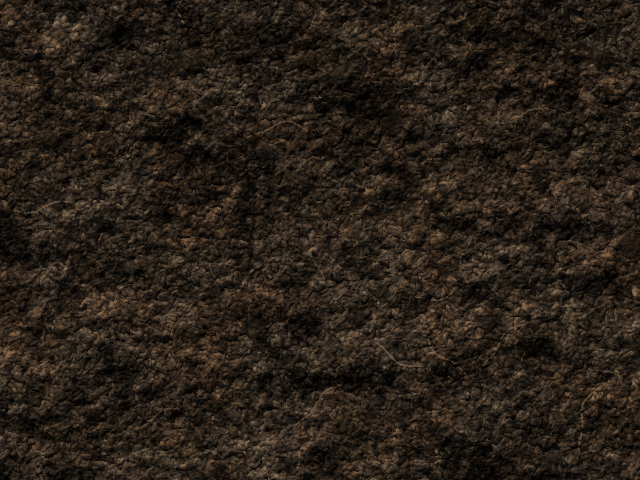
A WebGL 2 fragment shader for this texture:

```glsl
#version 300 es
precision highp float; precision highp int;
// Dark crumbly garden soil with grains, clods, thin root fibres and pale flecks.
uniform vec2 u_resolution;
out vec4 fragColor;

// Lengths are fractions of the canvas height, frequencies are cells per height.
const vec2 LIGHT = vec2(-0.35, 0.937);
const float FINE_GRAIN_FREQ = 115.0;
const float GRAIN_FREQ = 48.0;
const float CLOD_FREQ = 9.0;
const float CRUMB_FREQ = 25.0;
const float FIBRE_FREQ = 24.0;
const float ROOT_FREQ = 7.0;
const float FLECK_FREQ = 22.0;
const float FIBRE_VALUE = 0.34;
const float ROOT_VALUE = 0.50;
const float FLECK_VALUE = 0.54;
const vec3 TONE_CURVE = vec3(0.145, 0.085, 0.013);
const vec3 RUSSET = vec3(1.0, 0.75, 0.53);
const vec3 UMBER = vec3(1.0, 0.83, 0.65);

vec3 hash3(vec2 cell, float seed) {
  uvec3 v = uvec3(ivec3(vec3(cell, seed))) * 1664525u + 1013904223u;
  v.x += v.y * v.z; v.y += v.z * v.x; v.z += v.x * v.y;
  v ^= v >> 16u;
  v.x += v.y * v.z; v.y += v.z * v.x; v.z += v.x * v.y;
  return vec3(v) / 4294967295.0;
}
float noise(vec2 p, float seed) {
  vec2 i = floor(p), f = fract(p);
  f = f * f * (3.0 - 2.0 * f);
  float low = mix(hash3(i, seed).x, hash3(i + vec2(1, 0), seed).x, f.x);
  float high = mix(hash3(i + vec2(0, 1), seed).x, hash3(i + 1.0, seed).x, f.x);
  return mix(low, high, f.y);
}
// Coordinates of d in a frame turned by the given angle.
vec2 turn(vec2 d, float angle) {
  vec2 axis = vec2(cos(angle), sin(angle));
  return vec2(dot(d, axis), dot(d, vec2(-axis.y, axis.x)));
}
// Directional shading of bumpy ground, summed over several sizes.
float relief(vec2 p) {
  float sum = 0.0, freq = 9.0, weight = 1.1;
  for (int i = 0; i < 5; i++, freq *= 2.15) {
    float angle = float(i) * 0.5;
    vec2 q = turn(p, angle) * freq, lit = q + turn(LIGHT, angle) * 0.5;
    sum += weight * (noise(q, float(i)) - noise(lit, float(i)));
    weight = min(weight * 1.3, 1.9);
  }
  return sum;
}
// Packed domes with random tint, a lit side and dark gaps between them.
float grains(vec2 p, float freq, float seed) {
  vec2 q = p * freq, nearest = vec2(0);
  float best = 9.0, tint = 0.0;
  for (int k = 0; k < 9; k++) {
    vec2 cell = floor(q) + vec2(k % 3, k / 3) - 1.0;
    vec3 r = hash3(cell, seed);
    vec2 d = q - cell - r.xy;
    float dist = length(turn(d, r.z * 6.283) * vec2(0.7, 1.2));
    if (dist < best) { best = dist; nearest = d; tint = fract(r.z * 17.0); }
  }
  return 1.2 * (tint - 0.5) + 1.6 * dot(nearest, LIGHT) - 2.0 * (best - 0.42);
}
// Lays scattered smooth lumps and their shadows over the tone.
float addClods(float tone, vec2 p, float freq, float seed, float presence) {
  vec2 q = p * freq;
  float edge = 0.02 + freq / u_resolution.y, wobble = 0.12 * (noise(q * 7.0, seed + 2.0) - 0.5);
  for (int k = 0; k < 9; k++) {
    vec2 cell = floor(q) + vec2(k % 3, k / 3) - 1.0;
    vec3 r = hash3(cell, seed), s = hash3(cell, seed + 1.0);
    if (r.z > presence) continue;
    vec2 d = q - cell - r.xy, stretch = vec2(0.8, mix(0.9, 1.6, s.z));
    float radius = mix(0.09, 0.21, s.x * s.x) + wobble, angle = s.y * 6.283;
    float body = 1.0 - smoothstep(-edge, edge, length(turn(d, angle) * stretch) - radius);
    float shadowDist = length(turn(d + LIGHT * 0.09, angle) * stretch) - radius;
    tone -= 1.3 * (1.0 - smoothstep(-0.06, 0.06, shadowDist)) * (1.0 - body);
    tone = mix(tone, 0.55 * tone + 1.8 * dot(d, LIGHT) + 0.8 * (s.z - 0.4), body);
  }
  return tone;
}
// Coverage of curved strands; reach is the longest half length in cells.
float strands(vec2 p, float freq, float seed, float presence, float width, float reach) {
  vec2 q = p * freq;
  float pixel = freq / u_resolution.y, w = width * freq, cover = 0.0;
  for (int k = 0; k < 9; k++) {
    vec2 cell = floor(q) + vec2(k % 3, k / 3) - 1.0;
    vec3 r = hash3(cell, seed), s = hash3(cell, seed + 1.0);
    if (r.z > presence) continue;
    vec2 d = turn(q - cell - r.xy, (s.x - 0.5) * 2.7);
    float offset = abs(d.y - (s.y - 0.5) * 1.6 * d.x * d.x - 0.04 * sin(d.x * 9.0));
    float side = 1.0 - smoothstep(max(w - pixel, 0.0), w + pixel, offset);
    float ends = 1.0 - smoothstep(0.7, 1.0, abs(d.x) / (reach * mix(0.27, 1.0, s.z)));
    cover = max(cover, side * ends * mix(0.4, 1.0, fract(s.z * 13.0)));
  }
  return cover;
}
void main() {
  vec2 p = gl_FragCoord.xy / u_resolution.y;
  vec2 ground = p + 0.008 * (vec2(noise(p * 60.0, 20.0), noise(p * 60.0, 21.0)) - 0.5);
  // Ground tone, centred on zero with a spread near one
  float tone = relief(ground) + 1.1 * (noise(p * 3.5, 22.0) - 0.5);
  tone += 0.75 * grains(ground, FINE_GRAIN_FREQ, 30.0) + 0.6 * grains(ground, GRAIN_FREQ, 31.0);
  float pit = noise(ground * vec2(8.0, 15.0), 23.0) * 0.7 + noise(ground * 31.0, 24.0) * 0.3;
  tone -= 1.3 * smoothstep(0.60, 0.82, pit);
  tone = addClods(tone, p, CRUMB_FREQ, 40.0, 0.30);
  tone = clamp(addClods(tone, p, CLOD_FREQ, 44.0, 0.40), -3.0, 3.0);
  float value = TONE_CURVE.x + tone * (TONE_CURVE.y + tone * TONE_CURVE.z);
  // Organic bits, dimmed where the ground lies in shade
  float exposure = smoothstep(-2.0, 0.5, tone);
  value = mix(value, FIBRE_VALUE, 0.65 * exposure * strands(ground, FIBRE_FREQ, 50.0, 0.5, 0.0011, 0.75));
  value = mix(value, ROOT_VALUE, 0.75 * exposure * strands(p, ROOT_FREQ, 54.0, 0.35, 0.0013, 0.75));
  value = mix(value, FLECK_VALUE, 0.8 * exposure * strands(ground, FLECK_FREQ, 60.0, 0.2, 0.002, 0.1));
  // Earth colour
  float hue = 0.5 * noise(p * 11.0, 25.0) + 0.5 * noise(ground * 70.0, 26.0);
  fragColor = vec4(value * mix(RUSSET, UMBER, smoothstep(0.2, 0.8, hue)), 1.0);
}
```
